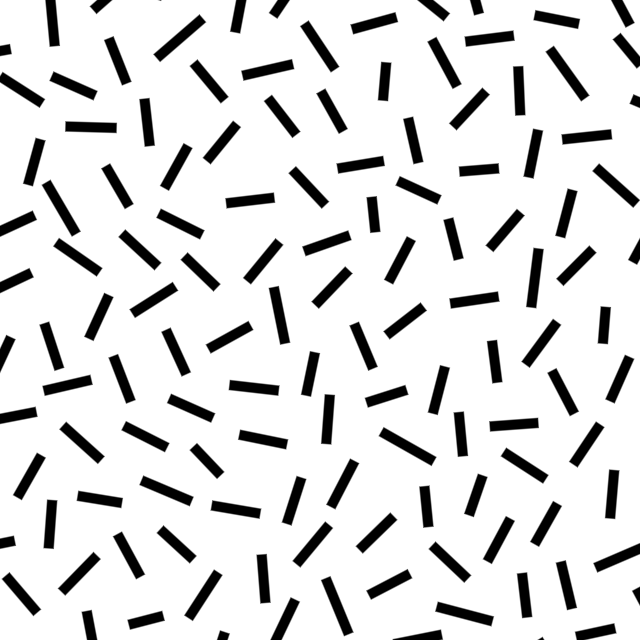
Give the GLSL for this pattern, as a Shadertoy shader.

```glsl
// Scattered black square-ended bars of mixed direction on a white ground
#define CELL 0.092        // lattice spacing
#define TILT 0.36         // lattice rotation, radians
#define JITTER 0.17       // centre shift, in cells
#define BAR_LENGTH 0.076  // typical bar length
#define LENGTH_VARY 0.021 // largest change of length
#define BAR_WIDTH 0.0157
#define CLEARANCE 0.038   // wanted gap between bar axes
#define TRIES 9           // placements tested per dependent bar
#define SOFTNESS 0.0015   // half width of the smoothed edge

const vec3 PAPER = vec3(1.0);
const vec3 INK = vec3(0.0);

struct Bar { vec2 centre; vec2 dir; float halfLength; };

// Integer hash: four values in 0..1 for a cell and a try number
vec4 hash4(ivec2 cell, int attempt) {
    uvec4 v = uvec4(cell.x, cell.y, attempt, 7) * 1664525u + 1013904223u;
    for (int i = 0; i < 2; i++) {
        v += v.yzxy * v.wxyz;
        v ^= v >> 16u;
    }
    return vec4(v >> 8u) / 16777216.0;
}

mat2 latticeRotation() {
    float c = cos(TILT), s = sin(TILT);
    return mat2(c, s, -s, c);
}

vec2 cellCentre(ivec2 cell) {
    return latticeRotation() * (vec2(cell) + 0.5) * CELL;
}

// One random bar; steep directions are more common than flat ones
Bar randomBar(ivec2 cell, int attempt) {
    vec4 h = hash4(cell, attempt) * 2.0 - 1.0;
    float lengthSeed = hash4(cell, 0).w * 2.0 - 1.0;
    float angle = 1.5708 + 1.15 * h.z + 0.4 * pow(abs(h.z), 5.0) * sign(h.z);
    float barLength = BAR_LENGTH + LENGTH_VARY * lengthSeed * lengthSeed * lengthSeed;
    vec2 centre = cellCentre(cell) + latticeRotation() * h.xy * JITTER * CELL;
    return Bar(centre, vec2(cos(angle), sin(angle)), 0.5 * barLength);
}

float axisDistance(vec2 p, Bar bar) {
    vec2 q = p - bar.centre;
    float t = clamp(dot(q, bar.dir), -bar.halfLength, bar.halfLength);
    return length(q - bar.dir * t);
}

// Approximate gap between two bar axes, sampled along the first
float barGap(Bar a, Bar b) {
    float gap = 1.0;
    for (int i = -2; i <= 2; i++) {
        vec2 p = a.centre + a.dir * a.halfLength * float(i) * 0.5;
        gap = min(gap, axisDistance(p, b));
    }
    return gap;
}

// Even cells are free; odd cells pick a placement clear of their even neighbours
Bar placedBar(ivec2 cell) {
    Bar best = randomBar(cell, 0);
    if (((cell.x + cell.y) & 1) == 0) return best;

    Bar neighbours[4];
    for (int i = 0; i < 4; i++) {
        int side = (i & 1) * 2 - 1;
        ivec2 offset = i < 2 ? ivec2(side, 0) : ivec2(0, side);
        neighbours[i] = randomBar(cell + offset, 0);
    }

    float bestGap = -1.0;
    for (int k = 0; k < TRIES; k++) {
        Bar candidate = randomBar(cell, k);
        float gap = 1.0;
        for (int i = 0; i < 4; i++) gap = min(gap, barGap(candidate, neighbours[i]));
        if (gap > bestGap) {
            bestGap = gap;
            best = candidate;
        }
        if (bestGap > CLEARANCE) break;
    }
    return best;
}

// Signed distance to the square-ended bar
float barDistance(vec2 p, Bar bar) {
    vec2 q = p - bar.centre;
    vec2 local = vec2(dot(q, bar.dir), dot(q, vec2(-bar.dir.y, bar.dir.x)));
    vec2 d = abs(local) - vec2(bar.halfLength, 0.5 * BAR_WIDTH);
    return length(max(d, 0.0)) + min(max(d.x, d.y), 0.0);
}

void mainImage(out vec4 fragColor, in vec2 fragCoord) {
    vec2 uv = fragCoord / iResolution.y;
    ivec2 home = ivec2(floor(transpose(latticeRotation()) * uv / CELL));

    // Nearest bar among the surrounding cells within reach
    float reach = 0.5 * (BAR_LENGTH + LENGTH_VARY + BAR_WIDTH) + 1.5 * JITTER * CELL;
    float d = 1.0;
    for (int y = -1; y <= 1; y++)
    for (int x = -1; x <= 1; x++) {
        ivec2 cell = home + ivec2(x, y);
        if (distance(uv, cellCentre(cell)) < reach) d = min(d, barDistance(uv, placedBar(cell)));
    }

    float edge = max(SOFTNESS, 0.7 / iResolution.y);
    fragColor = vec4(mix(INK, PAPER, smoothstep(-edge, edge, d)), 1.0);
}
```
